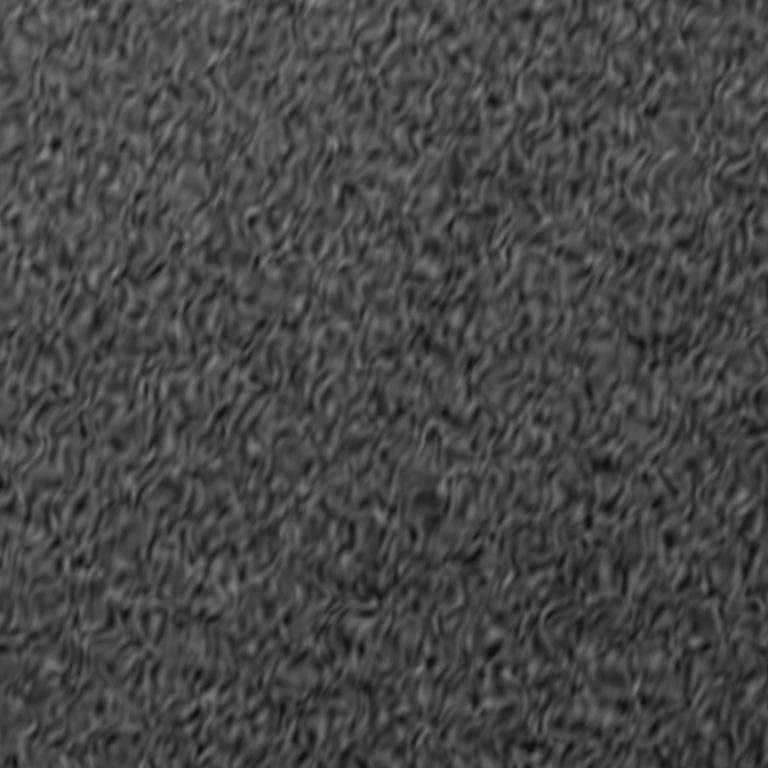
This texture is drawn by a Shadertoy shader. Its source:

```glsl
const float MEAN_GREY = 0.276;

// Integer hash giving a gradient vector in -1..1
vec2 hashGradient(vec2 cell) {
    uvec2 v = uvec2(ivec2(cell)) * 1664525u + 1013904223u;
    v.x += v.y * 1664525u;
    v.y += v.x * 1664525u;
    v ^= v >> 16u;
    v.x += v.y * 1664525u;
    v.y += v.x * 1664525u;
    v ^= v >> 16u;
    return vec2(v & 0xffffu) / 32767.5 - 1.0;
}

float cornerValue(vec2 cell, vec2 local, vec2 corner) {
    return dot(hashGradient(cell + corner), local - corner);
}

// Smooth signed gradient noise
float gradientNoise(vec2 p) {
    vec2 cell = floor(p);
    vec2 local = p - cell;
    vec2 blend = local * local * (3.0 - 2.0 * local);
    float lower = mix(cornerValue(cell, local, vec2(0, 0)),
                      cornerValue(cell, local, vec2(1, 0)), blend.x);
    float upper = mix(cornerValue(cell, local, vec2(0, 1)),
                      cornerValue(cell, local, vec2(1, 1)), blend.x);
    return mix(lower, upper, blend.y);
}

// Short fibres leaning right of vertical; density is across, along
float fibres(vec2 p, float lean, vec2 density, vec2 offset) {
    float c = cos(lean), s = sin(lean);
    vec2 q = vec2(c * p.x - s * p.y, s * p.x + c * p.y);
    return gradientNoise(q * density + offset);
}

// Gentle bending so that the fibre directions vary
vec2 bend(vec2 p, float frequency, float amount) {
    vec2 q = p * frequency;
    return p + amount * vec2(gradientNoise(q + 13.7), gradientNoise(q + 71.3));
}

// Light falling off from the upper left
float lighting(vec2 uv) {
    return 0.06 * (uv.y - 0.5) - 0.035 * (uv.x - 0.5);
}

void mainImage(out vec4 fragColor, in vec2 fragCoord) {
    vec2 uv = fragCoord / iResolution.xy;
    vec2 p = fragCoord / iResolution.y;
    vec2 bent = bend(p, 22.0, 0.016);

    // Two interwoven fibre layers
    float nap = 0.25 * fibres(bent, 0.42, vec2(86.0, 43.0), vec2(5.3, 9.1));
    nap += 0.21 * fibres(bent, 0.24, vec2(104.0, 56.0), vec2(207.6, 131.4));

    // Faint broad patches
    float patches = 0.07 * gradientNoise(p * 19.0 + 41.0);
    patches += 0.05 * gradientNoise(p * 6.0 + 87.0);

    float grey = MEAN_GREY + lighting(uv) + nap + patches;
    fragColor = vec4(vec3(clamp(grey, 0.07, 0.52)), 1.0);
}
```
